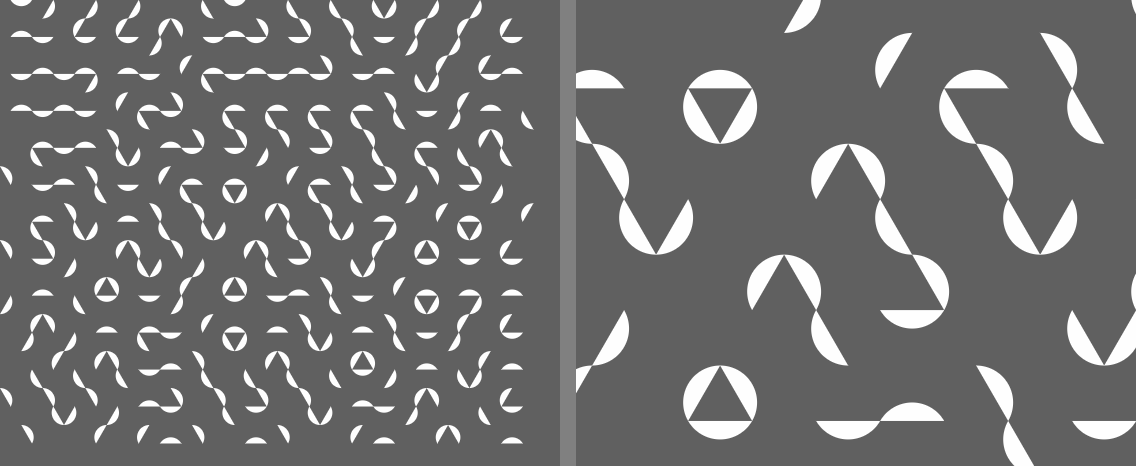
Left: the whole. Right: its middle third, enlarged.
A Shadertoy shader for this pattern:

```glsl
// Pairs of circular caps on a triangular lattice, white on grey.
// Every hexagonal cell picks one of three axes at random and carries two
// opposite caps, which join at the cell corners into waves and rings.

#define CELLS_PER_HEIGHT 10.92   // lattice steps in the canvas height
#define GRID_SIZE 12.0           // cells per row, and number of rows
#define SEED 7.0
#define GROUND_COLOR vec3(0.378)
#define CAP_COLOR vec3(0.995)

const float ROW_HEIGHT = sqrt(3.0) / 2.0;
const float CAP_RADIUS = 0.5 / sqrt(3.0);   // incircle of a lattice triangle

float hash(vec2 cell) {
    vec3 h = fract(vec3(cell.xyx + SEED) * vec3(0.1031, 0.1030, 0.0973));
    h += dot(h, h.yzx + 33.33);
    return fract((h.x + h.y) * h.z);
}

mat2 rotation(float angle) {
    float c = cos(angle), s = sin(angle);
    return mat2(c, s, -s, c);
}

// Signed distance to two mirrored caps, chords on opposite hexagon sides
float capPair(vec2 q) {
    q = abs(q);
    float disc = length(q - vec2(0.0, 2.0 * CAP_RADIUS)) - CAP_RADIUS;
    return max(disc, q.y - 0.5 * ROW_HEIGHT);
}

// Signed distance to the caps of all cells around p
float capField(vec2 p) {
    float nearest = 1.0;
    float baseRow = floor(p.y / ROW_HEIGHT);
    for (float j = -1.0; j <= 1.0; j++) {
        float row = baseRow + j;
        float shift = 0.5 * mod(row, 2.0);
        for (float i = -1.0; i <= 1.0; i++) {
            vec2 cell = vec2(floor(p.x - shift) + i, row);
            // Only cells inside the finite grid carry caps
            if (any(lessThan(cell, vec2(0.0))) ||
                any(greaterThanEqual(cell, vec2(GRID_SIZE)))) continue;
            vec2 center = vec2(cell.x + 0.5 + shift, (row + 0.5) * ROW_HEIGHT);
            float axis = floor(3.0 * hash(cell));
            nearest = min(nearest, capPair(rotation(axis * radians(60.0)) * (p - center)));
        }
    }
    return nearest;
}

void mainImage(out vec4 fragColor, in vec2 fragCoord) {
    // Lattice units, measured from the top left corner
    float pixel = CELLS_PER_HEIGHT / iResolution.y;
    vec2 p = vec2(fragCoord.x, iResolution.y - fragCoord.y) * pixel;

    float coverage = clamp(0.5 - capField(p) / pixel, 0.0, 1.0);
    fragColor = vec4(mix(GROUND_COLOR, CAP_COLOR, coverage), 1.0);
}
```
